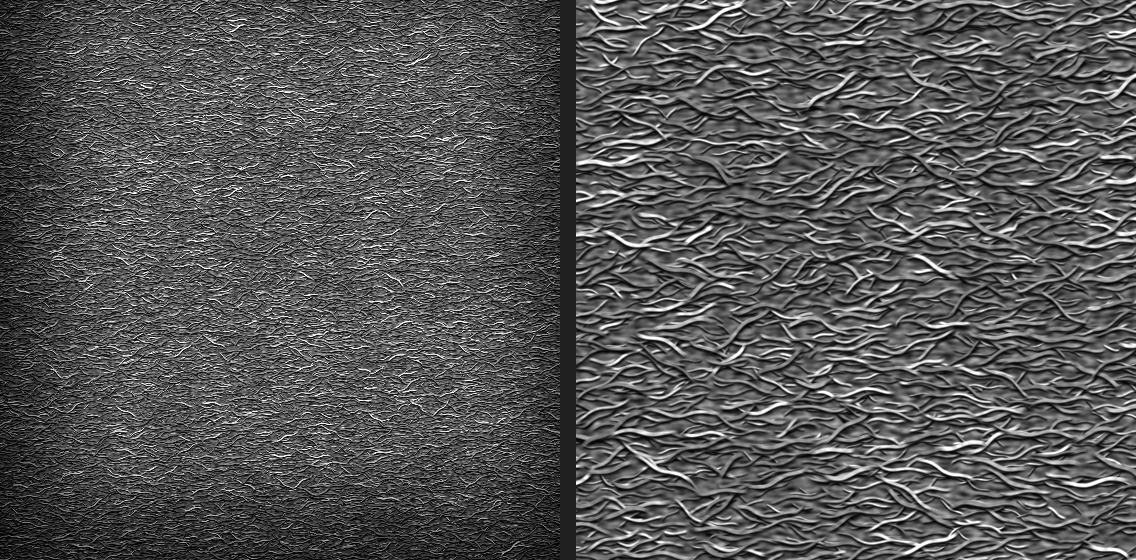
Left, the full canvas; right, a detail of the centre.
Reproduce this texture procedurally as a three.js fragment shader.

```glsl
// Matted grey fibres, combed sideways in crisp low relief, with dark vignetted edges.
varying vec2 vUv;

const float SHADOW_TONE = 0.01;
const float GROUND_TONE = 0.30;
const vec2 CELL_SIZE = vec2(0.04, 0.012);
const float EDGE_SOFTNESS = 0.0007;

vec2 hash2(vec2 p) {
  vec2 q = vec2(dot(p, vec2(127.1, 311.7)), dot(p, vec2(269.5, 183.3)));
  return fract(sin(q) * 43758.55);
}

// Gradient noise, roughly -0.7 to 0.7
float cornerSlope(vec2 cell, vec2 offset) {
  return dot(hash2(cell) * 2.0 - 1.0, offset);
}

float gradientNoise(vec2 p) {
  vec2 cell = floor(p);
  vec2 f = fract(p);
  vec2 u = f * f * f * (f * (f * 6.0 - 15.0) + 10.0);
  vec2 right = vec2(1.0, 0.0);
  vec2 up = vec2(0.0, 1.0);
  float low = mix(cornerSlope(cell, f), cornerSlope(cell + right, f - right), u.x);
  float high = mix(cornerSlope(cell + up, f - up), cornerSlope(cell + 1.0, f - 1.0), u.x);
  return mix(low, high, u.y);
}

mat2 rotation(float angle) {
  float c = cos(angle);
  float s = sin(angle);
  return mat2(c, -s, s, c);
}

// Paints one crooked fibre, lit on its crest and shaded underneath
float paintFibre(float tone, vec2 p, vec2 seed, float scale) {
  vec2 shape = hash2(seed + 17.3);
  vec2 look = hash2(seed + 51.9);
  vec2 curl = hash2(seed + 83.1) * 2.0 - 1.0;

  float swing = shape.x * 2.0 - 1.0;
  float angle = 0.04 + swing * (0.26 + 0.42 * swing * swing);
  vec2 q = rotation(angle) * p;

  float halfLength = scale * mix(0.010, 0.026, shape.y);
  float along = q.x / halfLength;
  float wiggle = scale * 0.0012 * sin(q.x * 230.0 / scale + curl.y * 6.28);
  float d = q.y - scale * 0.003 * curl.x * along * along - wiggle;

  float width = scale * mix(0.0006, 0.0013, look.y);
  float taper = 1.0 - smoothstep(0.65, 1.0, abs(along));
  float crest = 1.0 - smoothstep(width - EDGE_SOFTNESS, width + EDGE_SOFTNESS, abs(d));
  float under = (1.0 - smoothstep(width, width + 0.0034 * scale, -d)) * step(d, 0.0);

  float light = mix(0.40, 0.88, look.x * look.x);
  tone = mix(tone, SHADOW_TONE, 0.92 * under * taper);
  return mix(tone, light, crest * taper);
}

// Paints a jittered grid of fibres over the tone below it
float paintLayer(float tone, vec2 uv, float scale, float layer) {
  vec2 size = CELL_SIZE * scale;
  vec2 home = floor(uv / size);
  for (int j = -2; j <= 2; j++) {
    for (int i = -1; i <= 1; i++) {
      vec2 cell = home + vec2(float(i), float(j));
      vec2 seed = cell + layer * 37.0;
      vec2 centre = (cell + hash2(seed)) * size;
      tone = paintFibre(tone, uv - centre, seed, scale);
    }
  }
  return tone;
}

// Light falls off at both sides and the bottom, less at the top
float vignette(vec2 uv) {
  float sides = smoothstep(-0.12, 0.24, uv.x) * smoothstep(-0.14, 0.18, 1.0 - uv.x);
  float ends = smoothstep(-0.16, 0.30, uv.y) * smoothstep(-0.20, 0.10, 1.0 - uv.y);
  return sides * ends;
}

void main() {
  // Mottled ground under four mats of fibre, coarse and fine mixed
  float tone = GROUND_TONE + 0.40 * gradientNoise(vUv * vec2(120.0, 300.0));
  for (int k = 0; k < 4; k++) {
    float layer = float(k);
    tone = paintLayer(tone, vUv, 0.55 + 0.15 * layer, layer);
  }

  // Fine flecks and broad unevenness
  tone += 0.30 * gradientNoise(vUv * vec2(210.0, 390.0)) * (0.25 + tone);
  tone *= 1.0 + 0.12 * gradientNoise(vUv * vec2(5.0, 9.0));

  float lit = vignette(vUv);
  tone = tone * mix(0.55, 1.22, lit) - 0.09 * (1.0 - lit);
  gl_FragColor = vec4(vec3(clamp(tone, 0.025, 1.0)), 1.0);
}
```
